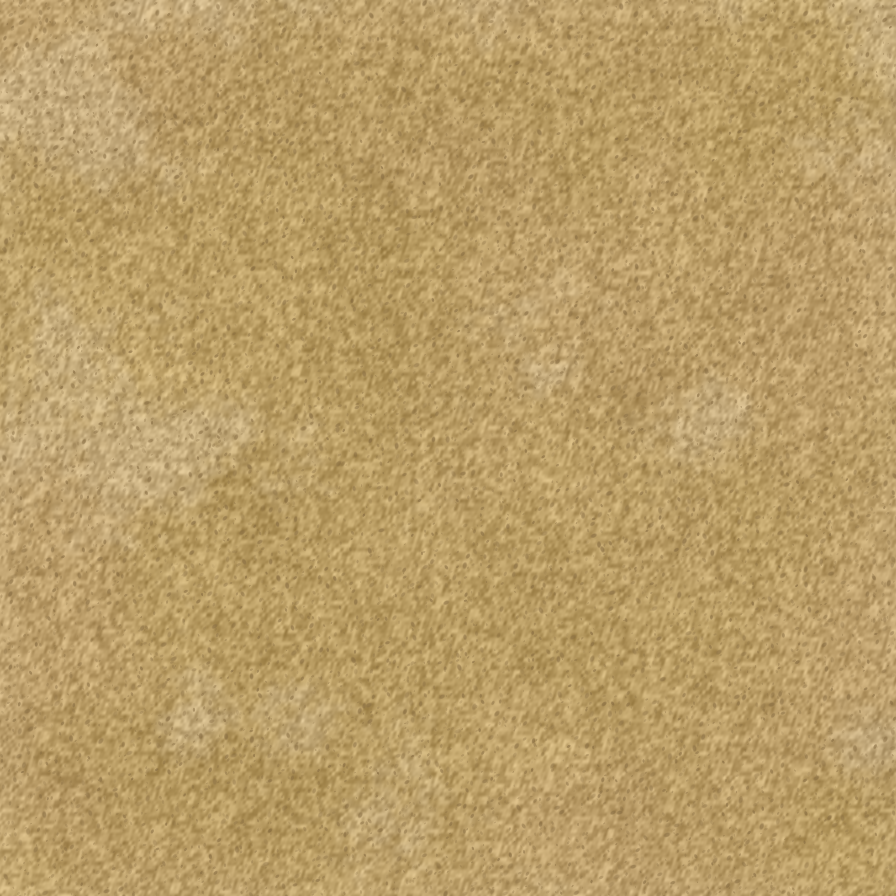
Reproduce this texture procedurally as a three.js fragment shader.

```glsl
// Sandy felt-like paper with fine grain, dark flecks and pale worn patches.
varying vec2 vUv;

const vec3 SAND = vec3(0.727, 0.614, 0.400);
const vec3 OCHRE = vec3(0.715, 0.605, 0.365);
const vec3 TAN = vec3(0.722, 0.600, 0.402);
const vec3 CHALK = vec3(0.795, 0.705, 0.540);
const vec3 UMBER = vec3(0.520, 0.415, 0.250);

float hash(vec2 p) {
  vec3 q = fract(p.xyx * 0.1031);
  q += dot(q, q.yzx + 33.33);
  return fract((q.x + q.y) * q.z);
}

vec2 hash2(vec2 p) {
  return vec2(hash(p), hash(p + 57.3));
}

float valueNoise(vec2 p) {
  vec2 cell = floor(p);
  vec2 f = fract(p);
  f = f * f * (3.0 - 2.0 * f);
  float low = mix(hash(cell), hash(cell + vec2(1.0, 0.0)), f.x);
  float high = mix(hash(cell + vec2(0.0, 1.0)), hash(cell + 1.0), f.x);
  return mix(low, high, f.y);
}

float fbm(vec2 p) {
  float sum = 0.0;
  float amplitude = 0.5;
  for (int i = 0; i < 5; i++) {
    sum += amplitude * valueNoise(p);
    p = mat2(1.6, 1.2, -1.2, 1.6) * p + 17.7;
    amplitude *= 0.5;
  }
  return sum / 0.97;
}

// Soft leaning ellipses scattered over a jittered grid.
float flecks(vec2 uv, float cells, float share) {
  vec2 p = uv * cells;
  vec2 home = floor(p);
  float cover = 0.0;
  for (int y = -1; y <= 1; y++) {
    for (int x = -1; x <= 1; x++) {
      vec2 cell = home + vec2(float(x), float(y));
      vec2 offset = p - cell - 0.15 - 0.7 * hash2(cell + 11.0);
      float angle = mix(0.3, 2.2, hash(cell + 23.0));
      vec2 along = vec2(cos(angle), sin(angle));
      vec2 local = vec2(dot(offset, along), dot(offset, vec2(-along.y, along.x)));
      float size = mix(0.22, 0.46, hash(cell + 31.0));
      float dist = length(local / vec2(size, size * 0.62));
      float present = step(hash(cell + 43.0), share);
      float strength = mix(0.3, 1.0, hash(cell + 71.0));
      cover = max(cover, present * strength * (1.0 - smoothstep(0.45, 1.2, dist)));
    }
  }
  return cover;
}

// Fine fibres, slightly taller than wide and leaning to the right.
float grain(vec2 uv) {
  vec2 p = vec2(uv.x - 0.3 * uv.y, uv.y);
  float fine = valueNoise(p * vec2(290.0, 220.0)) - 0.5;
  float coarse = valueNoise(p * vec2(165.0, 125.0) + 41.0) - 0.5;
  return 0.165 * fine + 0.105 * coarse;
}

// Faint horizontal and vertical threads.
float weave(vec2 uv) {
  float rows = valueNoise(uv * vec2(14.0, 240.0) + 5.0);
  float columns = valueNoise(uv * vec2(240.0, 14.0) + 83.0);
  return 0.022 * (rows + columns - 1.0);
}

// Worn patches with ragged, grainy borders.
float wornPatches(vec2 uv) {
  float field = fbm(uv * 5.5 + vec2(3.7, 9.2));
  float ragged = valueNoise(uv * 95.0) - 0.5;
  return smoothstep(0.54, 0.74, field + 0.09 * ragged);
}

float borderFade(vec2 uv) {
  vec2 toEdge = min(uv, 1.0 - uv);
  return 1.0 - smoothstep(0.0, 0.05, min(toEdge.x, toEdge.y));
}

void main() {
  // Slow drift of hue and tone
  float hue = fbm(vUv * 3.0 + 61.0);
  float tone = fbm(vUv * 7.0 + 29.0) - 0.5;
  vec3 color = mix(OCHRE, TAN, smoothstep(0.35, 0.65, hue));
  color = mix(color, SAND, 0.45) + 0.07 * tone;

  // Pale areas
  color = mix(color, CHALK, 0.62 * wornPatches(vUv));
  color = mix(color, CHALK, 0.14 * borderFade(vUv));

  // Fibres and threads
  color += (grain(vUv) + weave(vUv)) * vec3(1.0, 1.02, 1.0) + 0.008;

  // Dark flecks, small ones over the larger
  float dark = max(flecks(vUv, 105.0, 0.27), 0.6 * flecks(vUv + 0.37, 170.0, 0.22));
  color = mix(color, UMBER, 0.62 * dark);

  gl_FragColor = vec4(color, 1.0);
}
```
